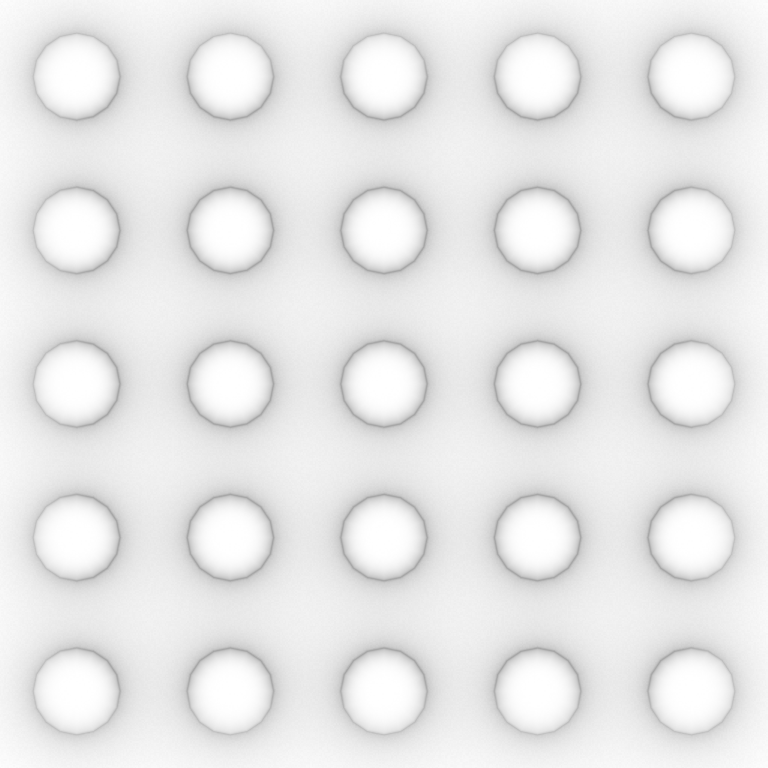
Reproduce this pattern procedurally as a WebGL 1 fragment shader.

```glsl
precision highp float;
// A five by five grid of pale faceted balls on a white floor, lit only by
// ambient light. Each ball is a sixteen-sided disc with a darkening rim; the
// floor sums soft contact shadows, so the open outer border stays brighter.

uniform vec2 u_resolution;

#define REPEATS 5.0
#define SIDES 16.0
#define RADIUS 0.282        // ball radius, in cells
#define SOFT_SHADOW 0.119   // broad floor shadow: strength and reach
#define SOFT_REACH 0.2
#define CONTACT_SHADOW 0.1  // tight floor shadow: strength and reach
#define CONTACT_REACH 0.045
#define BALL_SHADE 0.27     // darkening at the ball's rim
#define RIM_LINE 0.09
#define RIM_WIDTH 0.008
#define GRAIN 0.014
#define PI 3.14159

float hash(vec2 p) {
  vec3 q = fract(vec3(p.xyx) * 0.1031);
  q += dot(q, q.yzx + 33.33);
  return fract((q.x + q.y) * q.z);
}

// Radius of a regular polygon in the direction of p, with a corner on +x.
float polygonRadius(vec2 p) {
  float halfStep = PI / SIDES;
  float angle = atan(p.y, p.x + 1e-6);
  float fromMiddle = mod(angle, 2.0 * halfStep) - halfStep;
  return RADIUS * cos(halfStep) / cos(fromMiddle);
}

// Broad shadows of the nearest ball and its neighbours within the grid.
float softShadow(vec2 grid, vec2 cell) {
  float shadow = 0.0;
  for (int j = -1; j <= 1; j++) {
    for (int i = -1; i <= 1; i++) {
      vec2 id = cell + vec2(float(i), float(j));
      vec2 inside = step(0.0, id) * step(id, vec2(REPEATS - 1.0));
      float gap = max(length(grid - id - 0.5) - RADIUS, 0.0);
      shadow += inside.x * inside.y * exp(-gap / SOFT_REACH);
    }
  }
  return SOFT_SHADOW * shadow;
}

void main() {
  vec2 uv = gl_FragCoord.xy / u_resolution;
  vec2 grid = uv * REPEATS;
  vec2 cell = floor(grid);
  vec2 local = grid - cell - 0.5;
  float pixel = REPEATS / min(u_resolution.x, u_resolution.y);

  float dist = length(local);
  float outline = polygonRadius(local);
  float gap = dist - outline;

  // Sides facing the border have no neighbour to block the light.
  vec2 fromCentre = abs(uv - 0.5);
  float openness = smoothstep(0.37, 0.46, max(fromCentre.x, fromCentre.y));

  // Floor with broad and tight shadows
  float contact = CONTACT_SHADOW * exp(-max(gap, 0.0) / CONTACT_REACH);
  float ground = 1.0 - softShadow(grid, cell) - contact * (1.0 - 0.25 * openness);
  ground += GRAIN * (hash(floor(uv * 512.0)) - 0.5);

  // Ball, white on top and grey towards the rim
  float rimness = min(dist / outline, 1.0);
  float ball = 1.0 - BALL_SHADE * (1.0 - 0.5 * openness) * pow(rimness, 5.0);
  ball += 0.3 * GRAIN * (hash(floor(uv * 512.0) + 71.0) - 0.5);

  // Smoothed outline with a thin dark crease
  float shade = mix(ball, ground, smoothstep(-0.6 * pixel, 0.6 * pixel, gap));
  float crease = gap / RIM_WIDTH;
  shade -= RIM_LINE * (1.0 - 0.4 * openness) * exp(-crease * crease);

  gl_FragColor = vec4(vec3(clamp(shade, 0.0, 1.0)), 1.0);
}
```
